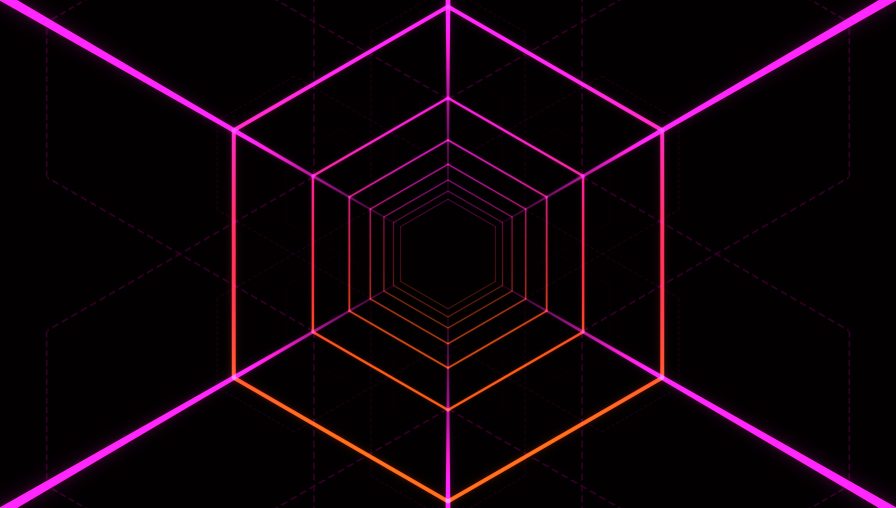
This background is drawn by a Shadertoy shader. Its source:

```glsl
// Neon hexagonal tunnel in perspective, with glowing rails and faint dashed wall echoes.

#define RING_COUNT 7
#define RING_SCALE 0.72     // apothem of a ring at unit depth
#define DEPTH_OFFSET 0.707  // depth of the viewer within the first cell
#define RING_WIDTH 0.0085   // half width of a ring, relative to its apothem
#define RAIL_WIDTH 0.0088   // half width of a rail, relative to its radius
#define DEPTH_FADE 0.23
#define HALO 0.34
#define ECHO_LEVEL 0.36
#define ECHO_REACH 2.97     // outer extent of an echo, in apothems
#define DASH_PERIOD 0.07

const float SECTOR = 1.0471976; // sixty degrees
const float TAN30 = 0.57735;

const vec3 BACKGROUND = vec3(0.008, 0.0, 0.003);
const vec3 MAGENTA = vec3(0.97, 0.12, 0.83);
const vec3 CRIMSON = vec3(0.98, 0.16, 0.27);
const vec3 ORANGE = vec3(1.0, 0.35, 0.08);
const vec3 PURPLE = vec3(0.65, 0.0, 0.52);

// Smooth stroke; strokes thinner than a pixel grow dimmer instead.
float stroke(float dist, float halfWidth, float pixel) {
    float edge = 1.0 - smoothstep(max(halfWidth - 0.6 * pixel, 0.0), halfWidth + 0.8 * pixel, dist);
    return edge * min(1.0, 1.7 * halfWidth / pixel);
}

float neon(float dist, float halfWidth, float pixel) {
    return stroke(dist, halfWidth, pixel) + HALO * exp(-dist / (1.4 * halfWidth));
}

float dashes(float along, float period) {
    float wave = abs(fract(along / period) - 0.5);
    return 1.0 - smoothstep(0.26, 0.38, wave);
}

// Vertical gradient of a ring: height runs from -1 (bottom) to 1 (top).
vec3 ringColor(float height) {
    vec3 upper = mix(CRIMSON, MAGENTA, smoothstep(-0.1, 0.95, height));
    return mix(upper, ORANGE, smoothstep(0.0, 0.8, -height));
}

// Ring edges carried on across the wall: a zigzag, then an outer cross edge.
float wallEcho(vec2 wall, float apothem, float pixel) {
    float outer = ECHO_REACH * apothem;
    float middle = 0.5 * (apothem + outer);
    float halfWidth = 0.0055 * apothem;
    float period = DASH_PERIOD * apothem;

    float zigzag = abs(wall.y - TAN30 * abs(wall.x - middle)) * 0.866;
    float span = step(apothem, wall.x) * step(wall.x, outer);
    float crossing = stroke(zigzag, halfWidth, pixel) * span * dashes(wall.x, period);

    float side = step(TAN30 * (outer - middle), wall.y);
    float cap = stroke(abs(wall.x - outer), halfWidth, pixel) * side * dashes(wall.y, period);
    return max(crossing, cap);
}

void mainImage(out vec4 fragColor, in vec2 fragCoord) {
    float pixel = 1.0 / iResolution.y;
    vec2 p = (fragCoord - 0.5 * iResolution.xy) * pixel;
    float radius = length(p);

    // Fold the plane into one wall: x points outward, y is the distance from its axis.
    float angle = atan(p.y, p.x);
    angle -= SECTOR * floor(angle / SECTOR + 0.5);
    vec2 wall = radius * vec2(cos(angle), abs(sin(angle)));

    vec3 color = BACKGROUND;

    // Rings and the echoes of every second one
    for (int i = 1; i <= RING_COUNT; i++) {
        float depth = float(i);
        float apothem = RING_SCALE / (depth + DEPTH_OFFSET);
        float fade = exp(-DEPTH_FADE * (depth - 1.0));
        float glow = neon(abs(wall.x - apothem), RING_WIDTH * apothem, pixel);
        color += ringColor(p.y / (2.0 * TAN30 * apothem)) * glow * fade;

        if (i % 2 == 0) {
            color += PURPLE * wallEcho(wall, apothem, pixel) * ECHO_LEVEL * fade;
        }
    }

    // Rails along the corners, fading into the distance
    float railDistance = abs(0.5 * wall.x - 0.866 * wall.y);
    float railLevel = pow(min(radius / 0.46, 1.0), 1.5) * smoothstep(0.09, 0.16, radius);
    color += MAGENTA * neon(railDistance, max(RAIL_WIDTH * radius, 0.0005), pixel) * railLevel;

    fragColor = vec4(min(color, 1.0), 1.0);
}
```
